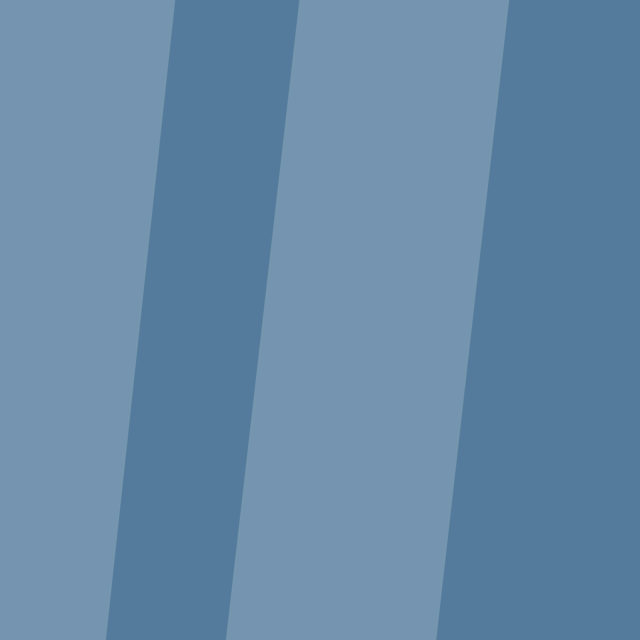
Write a WebGL 1 fragment shader that draws this background.

```glsl
precision highp float;
// Two pale slanted bands over a flat steel-blue ground.
// Each band border is a line from the bottom to the top of the canvas;
// signed distances to the borders give soft coverage and a faint rim.

uniform vec2 u_resolution;

#define PALE_BLUE vec3(0.455, 0.580, 0.688)
#define DEEP_BLUE vec3(0.328, 0.480, 0.612)
#define RIM_TINT vec3(0.004, 0.010, -0.008)
#define RIM_WIDTH 0.007
#define EDGE_SOFTNESS 0.0013
// Border positions: x at the bottom, x at the top
#define LEFT_BAND_END vec2(0.1654, 0.2738)
#define MIDDLE_BAND_START vec2(0.3529, 0.4678)
#define MIDDLE_BAND_END vec2(0.6816, 0.7956)

// Signed distance to a slanted border, positive on its right side
float borderDistance(vec2 p, vec2 border) {
  float run = border.y - border.x;
  return (p.x - border.x - run * p.y) / sqrt(1.0 + run * run);
}

void main() {
  vec2 p = gl_FragCoord.xy / u_resolution;

  // Distance into the nearest pale band, positive inside
  float leftBand = -borderDistance(p, LEFT_BAND_END);
  float middleBand = min(borderDistance(p, MIDDLE_BAND_START),
                         -borderDistance(p, MIDDLE_BAND_END));
  float inside = max(leftBand, middleBand);

  // Flat fill with smooth edges, at least about one pixel wide
  float softness = max(EDGE_SOFTNESS, 0.7 / u_resolution.x);
  float coverage = smoothstep(-softness, softness, inside);

  // Faint warmer rim just within each band
  float rim = 1.0 - smoothstep(0.0, RIM_WIDTH, inside);
  vec3 bandColor = PALE_BLUE + RIM_TINT * rim;

  gl_FragColor = vec4(mix(DEEP_BLUE, bandColor, coverage), 1.0);
}
```
